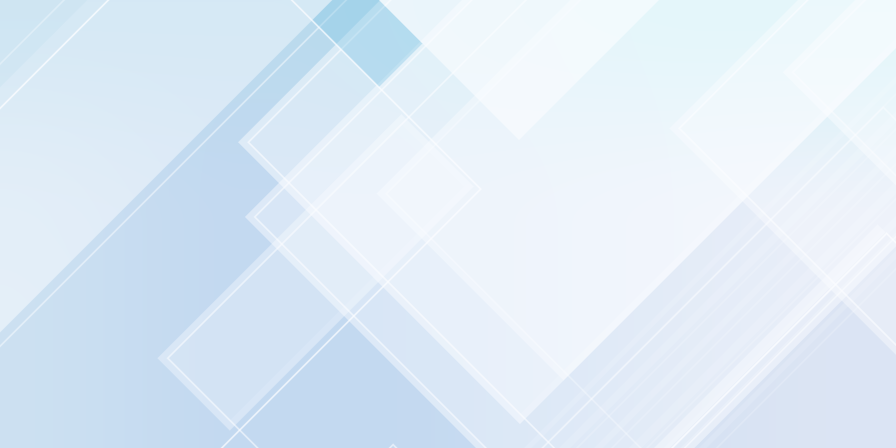
Write a Shadertoy shader that draws this background.

```glsl
// Pale blue backdrop of overlapping translucent diamonds, stripes and hairlines.
// Diagonals become axis-aligned in rotated coordinates, so each pane is a box
// distance function, blended towards white over a soft gradient.

const float FAR = 9.0;            // side that lies outside the canvas
const float INSET = 0.022;        // gap between a pane's edge and its hairline
const float LINE_WIDTH = 0.0026;
const vec3 WHITE = vec3(0.985, 0.99, 1.0);

// Signed distance to a box, with mitred corners
float boxDistance(vec2 q, vec2 lo, vec2 hi) {
    vec2 d = max(lo - q, q - hi);
    return max(d.x, d.y);
}

float fillMask(float d, float blur) {
    return 1.0 - smoothstep(-blur, blur, d);
}

float lineMask(float d, float blur) {
    return fillMask(abs(d) - LINE_WIDTH, blur);
}

vec3 tintBox(vec3 color, vec3 tint, vec2 q, vec2 lo, vec2 hi, float alpha, float blur) {
    return mix(color, tint, alpha * fillMask(boxDistance(q, lo, hi), blur));
}

vec3 hairline(vec3 color, vec2 q, vec2 lo, vec2 hi, float alpha, float blur) {
    return mix(color, WHITE, alpha * lineMask(boxDistance(q, lo, hi), blur));
}

// Translucent pane with a paler rim and an inset hairline
vec3 pane(vec3 color, vec2 q, vec2 lo, vec2 hi, float alpha, float lineAlpha, float blur) {
    float d = boxDistance(q, lo, hi);
    float body = fillMask(d, blur);
    float rim = body - fillMask(d + INSET, blur);
    color = mix(color, WHITE, alpha * body);
    color = mix(color, WHITE, 0.13 * rim);
    return mix(color, WHITE, lineAlpha * lineMask(d + INSET, blur));
}

// Blue at the left, lavender at the lower right, cyan along the top
vec3 backdrop(vec2 p) {
    vec3 color = mix(vec3(0.80, 0.88, 0.945), vec3(0.765, 0.85, 0.942),
                     smoothstep(0.0, 0.55, p.x));
    color = mix(color, vec3(0.86, 0.895, 0.955), smoothstep(0.8, 1.9, p.x));
    vec3 sky = mix(vec3(0.73, 0.855, 0.93), vec3(0.62, 0.885, 0.925),
                   smoothstep(0.6, 1.6, p.x));
    return mix(color, sky, smoothstep(0.5, 1.0, p.y));
}

void mainImage(out vec4 fragColor, in vec2 fragCoord) {
    vec2 p = fragCoord / iResolution.y;
    float down = 1.0 - p.y;
    vec2 q = vec2(p.x + down, p.x - down);
    float blur = 1.0 / iResolution.y;
    vec2 open = vec2(FAR);
    vec3 color = backdrop(p);

    // Wide band and lines in the upper left corner
    float bandAlpha = mix(0.55, 0.42, p.y);
    color = tintBox(color, WHITE, q, -open, vec2(0.742, FAR), bandAlpha, blur);
    color = tintBox(color, vec3(0.75, 0.87, 0.93), q, -open, vec2(0.195, FAR), 0.3, blur);
    color = hairline(color, q, -open, vec2(0.143, FAR), 0.35, blur);
    color = hairline(color, q, -open, vec2(0.242, FAR), 0.8, blur);
    color = hairline(color, q, -open, vec2(0.773, FAR), 0.5, blur);

    // Large overlapping panes, left to centre
    color = pane(color, q, vec2(0.849, 0.214), vec2(2.107, FAR), 0.42, 0.0, blur);
    color = hairline(color, q, vec2(0.872, 0.237), open, 0.65, blur);
    color = pane(color, q, vec2(1.031, 0.0625), vec2(2.55, FAR), 0.38, 0.6, blur);
    color = pane(color, q, vec2(1.151, -0.448), vec2(1.474, 0.641), 0.28, 0.0, blur);
    color = hairline(color, q, vec2(1.174, -0.425), open, 0.6, blur);
    color = pane(color, q, vec2(1.273, 0.409), vec2(2.107, FAR), 0.30, 0.0, blur);
    color = hairline(color, q, vec2(1.295, 0.43), open, 0.35, blur);

    // Deeper blue crossing at the top, then the bright wedge
    color = tintBox(color, vec3(0.53, 0.78, 0.90), q, vec2(0.742, 0.651),
                    vec2(1.04, 0.846), 0.4, blur);
    color = tintBox(color, WHITE, q, vec2(-FAR, 0.846), vec2(1.471, FAR), 0.6, blur);
    color = hairline(color, q, -open, vec2(1.495, 0.651), 0.75, blur);

    // Fine stripes at the lower right
    for (int i = 0; i < 6; i++) {
        float start = 2.17 + 0.078 * float(i);
        float width = 0.016 + 0.014 * fract(float(i) * 0.618);
        color = tintBox(color, WHITE, q, vec2(start, 0.1),
                        vec2(start + width, FAR), 0.14, blur);
        color = hairline(color, q, vec2(start + 0.04, -FAR), open, 0.2, blur);
    }
    color = tintBox(color, WHITE, q, vec2(2.46, -FAR), vec2(2.495, 1.458), 0.4, blur);
    color = hairline(color, q, vec2(2.5, -FAR), vec2(FAR, 1.458), 0.8, blur);
    color = hairline(color, q, vec2(2.211, -FAR), vec2(FAR, 1.732), 0.45, blur);
    color = hairline(color, q, vec2(1.87, -FAR), vec2(FAR, -0.115), 0.6, blur);

    // Nested panes at the right
    color = pane(color, q, vec2(1.781, 1.208), open, 0.33, 0.65, blur);
    color = pane(color, q, vec2(1.909, 1.586), open, 0.38, 0.5, blur);

    fragColor = vec4(color, 1.0);
}
```
